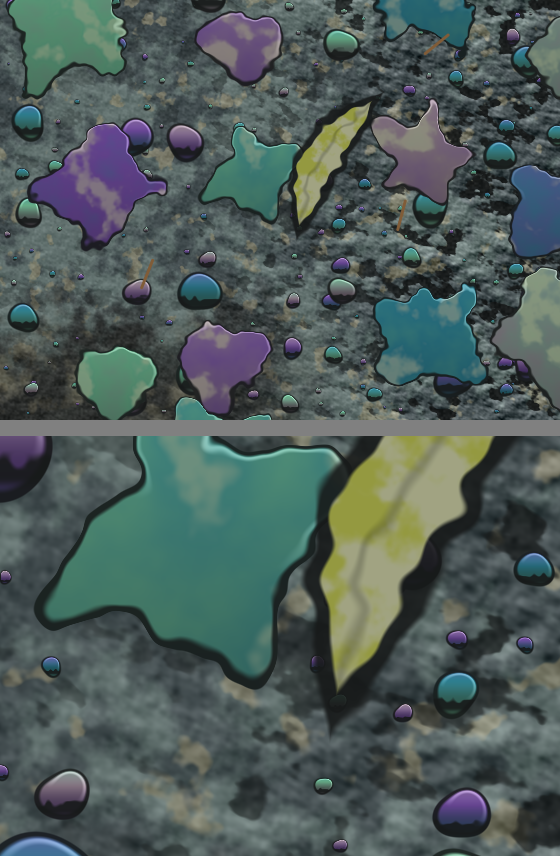
Top: the whole. Bottom: its middle third, enlarged.
Reproduce this texture procedurally as a WebGL 1 fragment shader.

```glsl
precision highp float;
// Iridescent oil drops and ragged puddles on wet, pitted slate.
// Ground is lit fractal relief; drops are jittered grid layers with wobbly
// polar outlines, thin-film colours, dark rims and bright upper edges.
uniform vec2 u_resolution;

const vec3 SLATE = vec3(0.25, 0.29, 0.30);
const vec3 WORN = vec3(0.38, 0.44, 0.43);
const vec3 PITCH = vec3(0.09, 0.10, 0.10);
const vec3 SAND = vec3(0.58, 0.55, 0.44);
const vec3 PALE = vec3(0.63, 0.64, 0.51);
const vec3 GREEN = vec3(0.34, 0.57, 0.45);
const vec3 TEAL = vec3(0.15, 0.42, 0.48);
const vec3 PURPLE = vec3(0.37, 0.25, 0.53);
const vec3 MAUVE = vec3(0.47, 0.41, 0.46);
const vec3 LEAF = vec3(0.58, 0.60, 0.25);
const vec3 TWIG = vec3(0.50, 0.36, 0.22);
const vec2 LIGHT_STEP = vec2(-0.003, 0.006);
const vec2 LEAF_CENTER = vec2(0.80, 0.61);
const float LEAF_LENGTH = 0.17;
const float RIM = 0.010;

vec2 hash2(vec2 p) {
  vec3 q = fract(p.xyx * vec3(0.1031, 0.1030, 0.0973));
  q += dot(q, q.yzx + 33.33);
  return fract((q.xx + q.yz) * q.zy);
}

float noise(vec2 p) {
  vec2 i = floor(p), f = fract(p);
  f = f * f * (3.0 - 2.0 * f);
  float low = mix(hash2(i).x, hash2(i + vec2(1.0, 0.0)).x, f.x);
  float high = mix(hash2(i + vec2(0.0, 1.0)).x, hash2(i + 1.0).x, f.x);
  return mix(low, high, f.y);
}

float fbm(vec2 p) {
  float sum = 0.0, amp = 0.533;
  for (int i = 0; i < 4; i++) {
    sum += amp * noise(p);
    p = mat2(1.6, 1.2, -1.2, 1.6) * p + 7.3;
    amp *= 0.5;
  }
  return sum;
}

// Smooth step down from 1 to 0
float fall(float a, float b, float x) { return 1.0 - smoothstep(a, b, x); }

float relief(vec2 p) { return fbm(mat2(0.94, 0.34, -0.34, 0.94) * p * vec2(23.0, 35.0)); }

// Cyclic thin-film palette
vec3 film(float t) {
  t = fract(t) * 4.0;
  vec3 c = mix(GREEN, TEAL, clamp(t, 0.0, 1.0));
  c = mix(c, PURPLE, clamp(t - 1.0, 0.0, 1.0));
  c = mix(c, MAUVE, clamp(t - 2.0, 0.0, 1.0));
  return mix(c, GREEN, clamp(t - 3.0, 0.0, 1.0));
}

vec3 ground(vec2 p) {
  float rough = smoothstep(0.35, 1.15, p.x + 0.3 * (noise(p * 5.0) - 0.5));
  float height = relief(p);
  float lit = height - relief(p + LIGHT_STEP);
  float wear = fbm(p * 7.0) + 0.6 * (fbm(p * 42.0) - 0.5);
  vec3 c = mix(SLATE, WORN, smoothstep(0.34, 0.64, wear));
  c = mix(c, SAND, 0.6 * smoothstep(0.63, 0.73, fbm(p * 25.0 + 9.0)));
  // Grimy lower left corner
  float grime = fall(0.12, 0.36, p.y + 0.3 * (wear - 0.5)) * fall(0.45, 0.85, p.x);
  vec3 dirt = mix(vec3(0.15, 0.15, 0.14), SAND, 0.5 * smoothstep(0.5, 0.75, fbm(p * 16.0)));
  c = mix(c, dirt, 0.8 * grime);
  c += lit * (0.3 + 0.9 * rough);
  c = mix(c, PITCH, fall(0.32, 0.41, height) * (0.2 + 0.75 * rough));
  return c + 0.07 * (noise(p * 190.0) - 0.5);
}

// Distance to a wobbly drop (ragged 0) or a stretched, spiked puddle (ragged 1)
float outline(vec2 v, float r, vec2 h, float ragged) {
  float a = atan(v.y, v.x) + 6.283 * h.x;
  float arms = 3.0 + floor(h.y * 2.99);
  float dome = 1.0 + 0.09 * cos(2.0 * a) + 0.05 * cos(3.0 * a + 6.0 * h.y);
  float star = 0.78 + 0.5 * pow(0.5 + 0.5 * cos(arms * a), 2.5) + 0.14 * cos(2.0 * a + 5.0 * h.y);
  float wobble = ragged * r * (0.4 * noise(v * 18.0 + 40.0 * h) + 0.12 * noise(v * 60.0) - 0.26);
  return length(v) - r * mix(dome, star, ragged * (0.45 + 0.55 * h.y)) + wobble;
}

vec3 dropLayer(vec3 under, vec2 p, float cell, float chance, vec2 sizes, float ragged) {
  float d = 10.0, r = 1.0, hue = 0.0;
  vec2 v = vec2(0.0);
  for (int y = -1; y <= 1; y++) for (int x = -1; x <= 1; x++) {
    vec2 id = floor(p / cell) + vec2(float(x), float(y));
    vec2 place = hash2(id + 31.0 / cell), pick = hash2(id + 57.0 + 11.0 / cell);
    vec2 offset = p - (id + 0.5 + 0.5 * (place - 0.5)) * cell;
    float radius = cell * mix(sizes.x, sizes.y, pick.y);
    float dist = outline(offset, radius, place, ragged);
    if (pick.x < chance && dist < d) {
      d = dist; r = radius; v = offset;
      hue = mix(place.x + place.y, dot(id, vec2(0.62, 0.5)), ragged);
    }
  }
  vec2 n = v / r;
  float cloud = fbm(p * 15.0), aa = 1.0 / u_resolution.y;
  // Flat puddle body with clouds, or glossy dome with a dark reflection
  vec3 sheet = film(hue + 0.2 * (cloud - 0.5)) * (0.94 + 0.12 * n.y);
  sheet = mix(sheet, PALE, 0.5 * smoothstep(0.54, 0.7, cloud));
  vec3 dome = film(hue + 0.18 * n.y) * (0.7 + 0.5 * smoothstep(-0.4, 0.7, n.y));
  float skyline = n.y + 0.35 * noise(n * 4.0 + hue * 9.0);
  dome = mix(dome, PITCH, 0.9 * fall(-0.25, -0.08, skyline) * smoothstep(-0.9, -0.6, n.y));
  vec3 body = mix(dome, sheet, ragged);
  float side = dot(n, vec2(0.4, 0.8)) / max(length(n), 0.01);
  float rim = min(RIM, 0.24 * r) * (0.75 - 0.4 * side);
  body += 0.3 * max(side, 0.0) * smoothstep(rim, rim * 1.5, -d) * fall(rim * 1.5, rim * 2.6, -d);
  body = mix(body, PITCH, 0.9 * fall(rim * 0.6, rim * 1.3, -d));
  return mix(under, body, fall(-aa, aa, d));
}

// Curved leaf lying in a dark film of water
vec3 leaf(vec3 under, vec2 p) {
  vec2 q = mat2(0.5, -0.866, 0.866, 0.5) * (p - LEAF_CENTER) / LEAF_LENGTH;
  float across = q.y - 0.22 * (1.0 - q.x * q.x) + 0.12 * (noise(p * 38.0) - 0.5);
  float blade = abs(across) - 0.24 * (1.0 - q.x * q.x);
  vec3 c = mix(under, PITCH, 0.9 * fall(0.08, 0.13, blade));
  vec3 skin = mix(LEAF, PALE, smoothstep(0.4, 0.65, fbm(p * 30.0)));
  skin *= 0.82 + 0.18 * smoothstep(0.0, 0.04, abs(across));
  return mix(c, skin, fall(-0.015, 0.015, blade));
}

void main() {
  vec2 p = gl_FragCoord.xy / u_resolution.y;
  vec3 color = ground(p);
  color = dropLayer(color, p, 0.052, 0.28, vec2(0.06, 0.16), 0.0);
  color = dropLayer(color, p, 0.105, 0.30, vec2(0.10, 0.24), 0.0);
  color = dropLayer(color, p, 0.190, 0.42, vec2(0.15, 0.27), 0.0);
  color = dropLayer(color, p, 0.380, 0.68, vec2(0.23, 0.37), 1.0);
  color = leaf(color, p);
  // Scattered twigs
  for (int i = 0; i < 3; i++) {
    vec2 h = hash2(vec2(float(i) + 3.0, 8.0));
    vec2 v = p - h * vec2(1.3, 1.0), axis = normalize(h.yx - 0.4);
    float d = length(v - axis * clamp(dot(v, axis), -0.035, 0.035));
    color = mix(color, TWIG, fall(0.002, 0.005, d));
  }
  gl_FragColor = vec4(clamp(color, 0.0, 1.0), 1.0);
}
```
